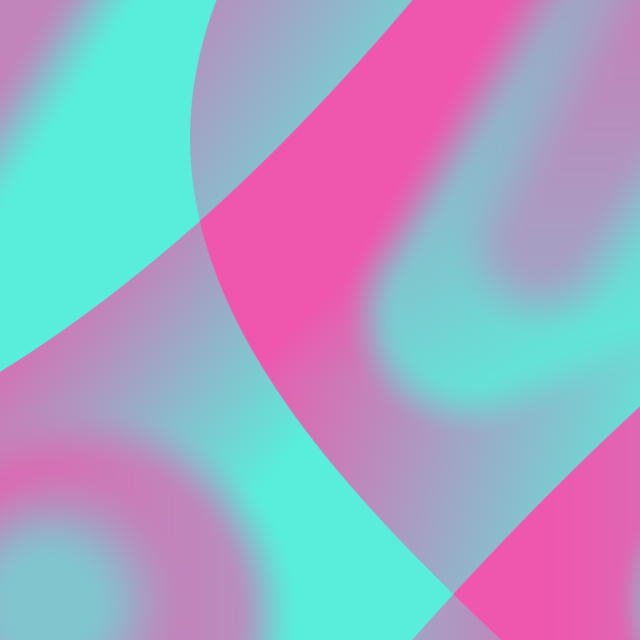
This background is drawn by a Shadertoy shader. Its source:

```glsl
const vec3 CYAN = vec3(0.345, 0.933, 0.86);
const vec3 PINK = vec3(0.935, 0.34, 0.68);

// Distance to the segment from a to b
float segment(vec2 p, vec2 a, vec2 b) {
    vec2 pa = p - a, ba = b - a;
    return length(pa - ba * clamp(dot(pa, ba) / dot(ba, ba), 0.0, 1.0));
}

// Antialiased step across the zero line of a signed field
float side(float d) {
    return clamp(d / fwidth(d) + 0.5, 0.0, 1.0);
}

// Each tone function returns 0 for cyan and 1 for pink
float cornerTone(vec2 p) {
    return 0.7 * (1.0 - smoothstep(0.07, 0.225, p.x + 0.65 * (1.0 - p.y)));
}

float wedgeTone(vec2 p) {
    return 0.214 - 1.2 * p.x + 0.8 * p.y;
}

// Pink curl around a pale core
float curlTone(vec2 p) {
    float base = clamp(0.312 - 1.45 * p.x + 1.2 * p.y, 0.0, 1.0);
    float core = smoothstep(0.06, 0.22, distance(p, vec2(0.078, 0.056)));
    float curl = mix(0.27, 0.88 - 0.65 * p.x, core);
    return mix(curl, base, smoothstep(0.23, 0.335, distance(p, vec2(0.135, 0.04))));
}

// Cyan hook wrapped around a mauve tongue
float hookTone(vec2 p) {
    float base = clamp(1.347 - 1.38 * p.x + 0.4 * p.y + max(p.y - 0.4, 0.0), 0.0, 1.0);
    vec2 bend = vec2(0.729, 0.512);
    float hook = min(segment(p, bend, vec2(1.12, 1.19)),
                     segment(p, bend, vec2(1.12, 0.675))) - 0.163;
    float tongue = segment(p, vec2(0.846, 0.616), vec2(1.04, 0.948));
    float band = max(0.1 - 0.45 * p.x + 0.8 * p.y, 0.0);
    float inner = mix(0.52 + 0.5 * (p.y - 0.6), band, smoothstep(0.03, 0.15, tongue));
    return mix(inner, base, smoothstep(-0.06, 0.036, hook));
}

float lowerRightTone(vec2 p) {
    float glow = length((p - vec2(1.04, 0.06)) * vec2(1.0, 0.5));
    return 1.0 - 0.7 * max(p.x - 0.85, 0.0) - 0.35 * (1.0 - smoothstep(0.03, 0.08, glow));
}

void mainImage(out vec4 fragColor, in vec2 fragCoord) {
    vec2 p = fragCoord / iResolution.xy;

    // Three curved folds
    float u = p.y - 0.785;
    float u2 = u * u;
    float rightSide = side(p.x - 0.297 - 0.9 * u2 + 0.18 * u2 * u2);
    float aboveUpper = side(p.y - 0.419 - p.x * (0.617 + 0.441 * p.x));
    float v = p.x - 0.7096;
    float belowLower = side(0.0729 + v * (1.09 - 0.29 * v) - p.y);

    // Tones between the folds
    float top = mix(cornerTone(p), wedgeTone(p), rightSide);
    float middle = mix(curlTone(p), hookTone(p), rightSide);
    float bottom = mix(0.58 + 1.2 * v, lowerRightTone(p), rightSide);
    float tone = mix(mix(middle, top, aboveUpper), bottom, belowLower);

    fragColor = vec4(mix(CYAN, PINK, clamp(tone, 0.0, 1.0)), 1.0);
}
```
